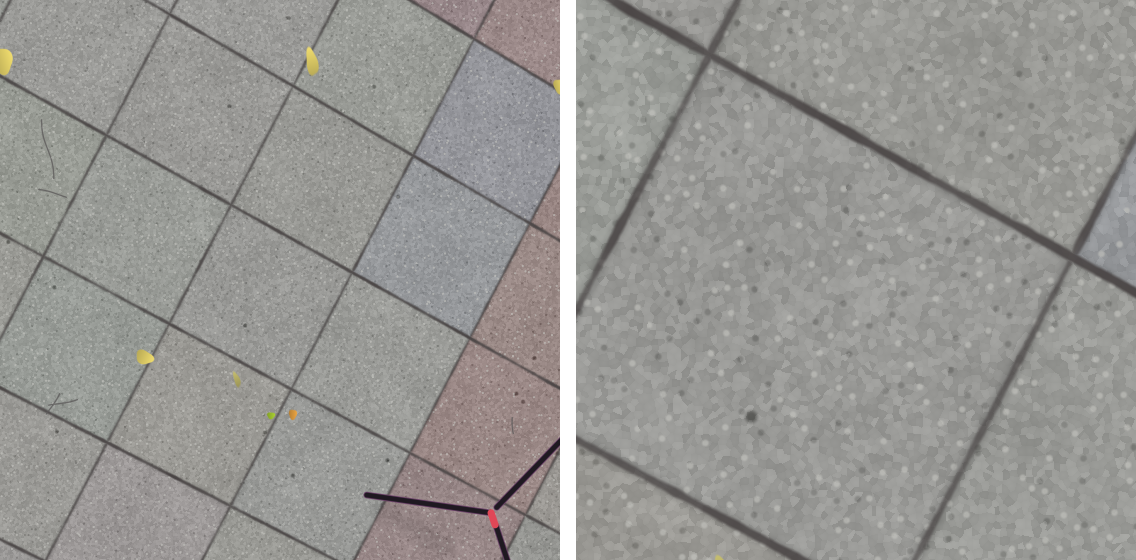
Left: the whole. Right: its middle third, enlarged.
A WebGL 2 fragment shader for this texture:

```glsl
#version 300 es
precision highp float;
uniform vec2 u_resolution;
out vec4 fragColor;

// Paving grid: one corner and the two edge vectors of a slab
const vec2 GRID_CORNER = vec2(0.4128, 0.6341);
const vec2 EDGE_U = vec2(0.2194, -0.1224);
const vec2 EDGE_V = vec2(-0.1107, -0.2122);
const vec2 PERSPECTIVE = vec2(0.015, 0.018);
const vec2 JOINT_HALF_WIDTH = vec2(0.0019, 0.0023);
const float JOINT_SKIRT = 0.007;
// Surface
const float GRAIN_SCALE = 230.0;
const float CHIP_SCALE = 85.0;
const float STAIN_SCALE = 13.0;
const float GRAIN_DEPTH = 0.085;
const float LEG_RADIUS = 0.0058;
// Colours
const vec3 GREY_SLAB = vec3(0.602, 0.602, 0.588);
const vec3 COOL_SLAB = vec3(0.580, 0.592, 0.603);
const vec3 PINK_SLAB = vec3(0.600, 0.535, 0.530);
const vec3 JOINT_DARK = vec3(0.29, 0.27, 0.27);
const vec3 CHIP_LIGHT = vec3(0.77, 0.77, 0.75);
const vec3 TWIG_DARK = vec3(0.36, 0.35, 0.35);
const vec3 LEG_BLACK = vec3(0.12, 0.10, 0.13);
const vec3 LEG_RIM = vec3(0.42, 0.25, 0.41);
const vec3 HUB_RED = vec3(0.88, 0.28, 0.34);
const vec3 LEAF_YELLOW = vec3(0.87, 0.80, 0.40);
const vec3 LEAF_OLIVE = vec3(0.72, 0.69, 0.40);
const vec3 LEAF_ORANGE = vec3(0.86, 0.60, 0.24);
const vec3 LEAF_GREEN = vec3(0.62, 0.76, 0.18);

float pixel;

vec3 hash3(vec2 p) {
  vec3 q = fract(p.xyx * vec3(0.1031, 0.1030, 0.0973));
  q += dot(q, q.yxz + 33.33);
  return fract((q.xxy + q.yzz) * q.zyx);
}

// Distance to the nearest cell point, and two random values of that cell
vec3 cellular(vec2 p) {
  vec2 base = floor(p);
  vec3 best = vec3(9.0);
  for (int y = -1; y <= 1; y++)
    for (int x = -1; x <= 1; x++) {
      vec2 cell = base + vec2(x, y);
      vec3 h = hash3(cell + 71.0);
      float d = distance(p, cell + h.xy);
      if (d < best.x) best = vec3(d, h.z, hash3(cell + 190.0).x);
    }
  return best;
}

float mottle(vec2 p) {
  float sum = 0.0, gain = 0.5;
  for (int i = 0; i < 4; i++) {
    sum += gain * sin(p.x + 1.7 * sin(p.y)) * cos(p.y + 1.3 * sin(p.x));
    p = mat2(1.6, 1.2, -1.2, 1.6) * p + 2.3;
    gain *= 0.6;
  }
  return sum;
}

float segment(vec2 p, vec2 a, vec2 b) {
  vec2 ab = b - a;
  return length(p - a - ab * clamp(dot(p - a, ab) / dot(ab, ab), 0.0, 1.0));
}

float cover(float d) { return 1.0 - smoothstep(-pixel, pixel, d); }

void leaf(inout vec3 color, vec2 p, vec2 radii, float angle, vec3 tint) {
  float c = cos(angle), s = sin(angle);
  vec2 q = mat2(c, -s, s, c) * p / radii;
  float rim = 1.0 + 0.12 * sin(3.0 * atan(q.y, q.x) + 40.0 * radii.x);
  float d = (length(q) - rim) * min(radii.x, radii.y);
  color = mix(color, tint * (0.95 + 0.12 * q.x), cover(d));
}

vec3 paving(vec2 p) {
  // Slab coordinates with a slight perspective
  vec2 g = inverse(mat2(EDGE_U, EDGE_V)) * (p - GRID_CORNER);
  g = vec2(g.x + PERSPECTIVE.x * g.x * g.x, g.y * (1.0 + PERSPECTIVE.y * g.x));
  vec2 id = floor(g);
  bool pink = id.x == 2.0 || id.y < -2.0;
  bool cool = id.x == 1.0 && id.y < 0.0;
  vec3 color = pink ? PINK_SLAB : cool ? COOL_SLAB : GREY_SLAB;
  color += 0.018 * (hash3(id + 40.0) - 0.5) + 0.028 * mottle(p * 17.0);

  // Grain, pale chips, dark pits and rare stains
  vec3 grain = cellular(p * GRAIN_SCALE);
  color += GRAIN_DEPTH * (grain.y - 0.5) + 0.02 * (0.45 - grain.x);
  vec3 chip = cellular(p * CHIP_SCALE);
  float spot = 1.0 - smoothstep(0.08, 0.24, chip.x);
  color = mix(color, CHIP_LIGHT, 0.6 * spot * step(0.72, chip.y));
  color -= 0.10 * spot * step(chip.y, 0.16);
  vec3 stain = cellular(p * STAIN_SCALE);
  color -= 0.22 * step(0.9, stain.y) * (1.0 - smoothstep(0.02, 0.07, stain.x));

  // Joints, uneven in width and depth
  vec2 size = vec2(length(EDGE_U), length(EDGE_V));
  vec2 gap = abs(g - round(g)) * size + 0.0008 * vec2(mottle(p * 70.0), mottle(p.yx * 60.0));
  vec2 wear = vec2(mottle(p * 23.0 + 4.0), mottle(p * 19.0 + 9.0));
  vec2 width = JOINT_HALF_WIDTH * (1.0 + 0.35 * wear);
  vec2 soft = vec2(0.0009 + pixel);
  vec2 line = (1.0 - smoothstep(width - soft, width + soft, gap)) * (vec2(0.62, 0.78) + 0.3 * wear);
  vec2 skirt = 1.0 - smoothstep(vec2(0.0), vec2(JOINT_SKIRT), gap);
  color *= 1.0 - 0.16 * max(skirt.x, skirt.y);
  return mix(color, JOINT_DARK, clamp(max(line.x, line.y), 0.0, 1.0));
}

void main() {
  vec2 p = gl_FragCoord.xy / u_resolution;
  pixel = 0.7 / min(u_resolution.x, u_resolution.y);
  vec3 color = paving(p);

  // Twigs
  vec2 bent = p + 0.003 * sin(p.yx * 60.0);
  float twig = segment(bent, vec2(0.074, 0.783), vec2(0.096, 0.680));
  twig = min(twig, segment(bent, vec2(0.072, 0.659), vec2(0.121, 0.650)));
  twig = min(twig, segment(bent, vec2(0.083, 0.258), vec2(0.104, 0.297)));
  twig = min(twig, segment(bent, vec2(0.085, 0.274), vec2(0.135, 0.289)));
  twig = min(twig, segment(bent, vec2(0.916, 0.251), vec2(0.919, 0.223)));
  color = mix(color, TWIG_DARK, 0.8 * cover(twig - 0.0012));

  // Fallen leaves
  leaf(color, p - vec2(0.004, 0.892), vec2(0.018, 0.024), 0.3, LEAF_YELLOW);
  leaf(color, p - vec2(0.557, 0.889), vec2(0.025, 0.010), 1.75, LEAF_YELLOW);
  leaf(color, p - vec2(0.258, 0.362), vec2(0.016, 0.012), -0.4, LEAF_YELLOW);
  leaf(color, p - vec2(0.998, 0.846), vec2(0.009, 0.013), 0.2, LEAF_YELLOW);
  leaf(color, p - vec2(0.423, 0.322), vec2(0.014, 0.005), 1.9, LEAF_OLIVE);
  leaf(color, p - vec2(0.523, 0.260), vec2(0.007, 0.009), 0.0, LEAF_ORANGE);
  leaf(color, p - vec2(0.484, 0.258), vec2(0.007, 0.006), 0.0, LEAF_GREEN);

  // Three-legged stand with its soft shadow
  float shade = segment(p, vec2(0.69, 0.09), vec2(0.79, 0.02));
  color *= 1.0 - 0.09 * (1.0 - smoothstep(0.0, 0.035, shade));
  float leg = segment(p, vec2(0.655, 0.116), vec2(0.870, 0.085));
  leg = min(leg, segment(p, vec2(1.01, 0.222), vec2(0.887, 0.094)));
  leg = min(leg, segment(p, vec2(0.886, 0.060), vec2(0.909, -0.01)));
  color = mix(color, LEG_RIM, cover(leg - LEG_RADIUS));
  color = mix(color, LEG_BLACK, cover(leg - 0.75 * LEG_RADIUS));
  float hub = segment(p, vec2(0.877, 0.084), vec2(0.884, 0.063));
  color = mix(color, HUB_RED, cover(hub - 1.1 * LEG_RADIUS));
  fragColor = vec4(color, 1.0);
}
```
